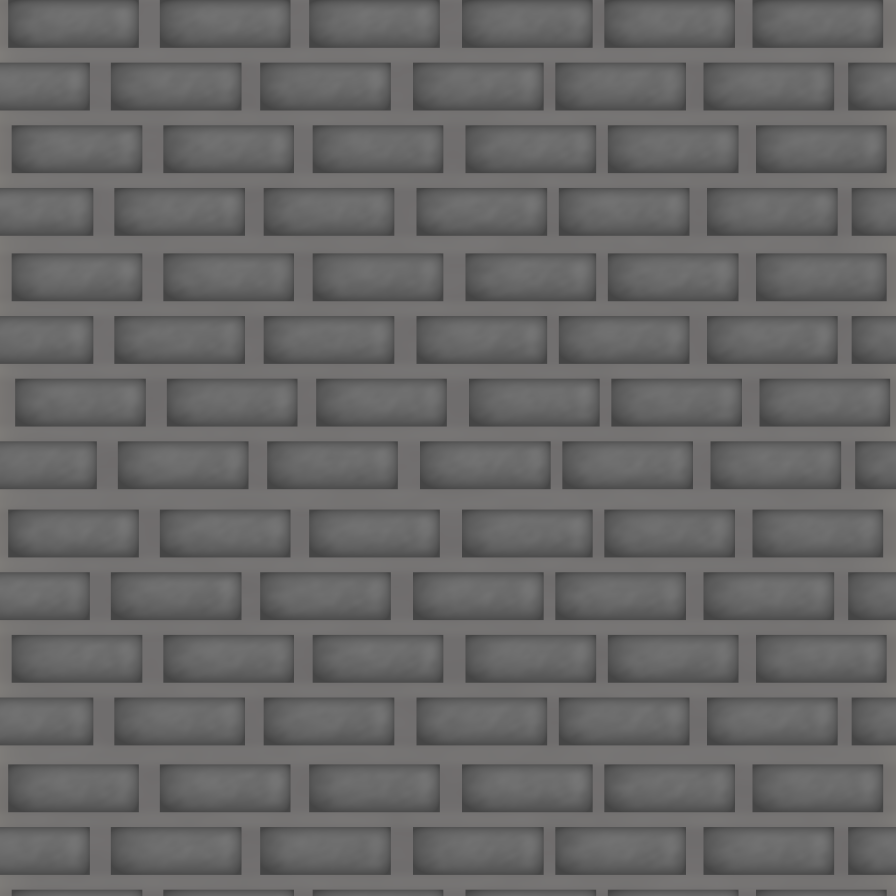
Reproduce this texture procedurally as a Shadertoy shader.

```glsl
// Gray brick wall in running bond: soft shaded bricks set in pale, faintly mottled mortar.

const float GRID = 768.0;               // layout units across the canvas
const vec2  BRICK = vec2(112.0, 41.0);  // brick size
const float ROW_PITCH = 53.7;           // row spacing inside a course
const float COURSE_PITCH = 218.4;       // spacing of four-row courses
const float BED_HALF = 6.0;             // half of the horizontal joint
const float BOND_SHIFT = 42.0;          // offset of every second row
const float DRIFT = 3.0;                // small sideways drift of row pairs
const float COLUMN_START = 7.0;
const float COLUMN_PITCH = 127.0;
const int   COLUMNS = 7;
const float COLUMN_JITTER[COLUMNS] = float[](0.0, 3.0, 4.0, 8.0, 3.0, 3.0, 0.0);

const vec3  MORTAR = vec3(0.462, 0.455, 0.452);
const vec3  JOINT_SHADE = vec3(0.022, 0.024, 0.021);
const vec3  SIDE_GLOW = vec3(0.030, 0.028, 0.018);
const float BRICK_TONE = 0.445;
const vec4  EDGE_DARK = vec4(0.11, 0.11, 0.15, 0.12);   // left, right, bottom, top
const vec4  EDGE_REACH = vec4(11.0, 3.5, 11.0, 4.5);
const float MOTTLE = 0.075;

float hash(vec2 p) {
    vec3 q = fract(vec3(p.xyx) * 0.1031);
    q += dot(q, q.yzx + 33.33);
    return fract((q.x + q.y) * q.z);
}

float noise(vec2 p) {
    vec2 cell = floor(p), f = fract(p);
    f = f * f * (3.0 - 2.0 * f);
    return mix(mix(hash(cell), hash(cell + vec2(1, 0)), f.x),
               mix(hash(cell + vec2(0, 1)), hash(cell + vec2(1, 1)), f.x), f.y);
}

float cloud(vec2 p) {
    return 0.65 * noise(p) + 0.35 * noise(p * 2.1 + 17.0);
}

// Tone of one brick; q runs from its top left corner, downward
float brickTone(vec2 q, vec2 id) {
    vec4 edge = max(vec4(q.x, BRICK.x - q.x, BRICK.y - q.y, q.y), 0.0);
    float tone = BRICK_TONE - dot(EDGE_DARK, exp(-edge / EDGE_REACH));

    // Shared mottling, slightly altered from brick to brick
    vec2 grain = vec2(q.x + 0.5 * q.y, q.y) / vec2(15.0, 12.0);
    float blotch = mix(cloud(grain + 5.0), cloud(grain + id * 9.7 + 40.0), 0.35);
    float inner = smoothstep(0.0, 10.0, min(min(edge.x, edge.y), min(edge.z, edge.w)));
    tone += MOTTLE * inner * (blotch - 0.5);

    // Soft light inside the right end
    float glint = (q.x - 0.89 * BRICK.x) / 7.0;
    return max(tone + 0.022 * inner * exp(-glint * glint), 0.27);
}

void mainImage(out vec4 fragColor, in vec2 fragCoord) {
    vec2 p = fragCoord / iResolution.xy * GRID;
    p.y = GRID - p.y;
    vec2 pixel = GRID / iResolution.xy;

    // Row position: four-row courses, the second one nudged
    float course = floor((p.y + BED_HALF) / COURSE_PITCH);
    float nudged = course == 1.0 ? 1.0 : 0.0;
    float courseY = p.y - course * COURSE_PITCH + 1.2 * nudged;
    float row = clamp(floor((courseY + BED_HALF) / ROW_PITCH), 0.0, 3.0);
    float y = courseY - row * ROW_PITCH;
    float rowShift = DRIFT * (floor(row / 2.0) + nudged) - BOND_SHIFT * mod(row, 2.0);

    // Mortar: paler beds, darker upright joints, light canvas sides
    float joint = smoothstep(-5.0, 5.0, min(y, BRICK.y - y));
    float side = min(p.x, GRID - p.x);
    vec3 color = MORTAR - JOINT_SHADE * joint + SIDE_GLOW * exp(-side / 14.0);
    color += 0.018 * (cloud(p / vec2(34.0, 20.0)) - 0.5);

    // Bricks along the row
    for (int i = 0; i < COLUMNS; i++) {
        float left = COLUMN_START + COLUMN_PITCH * float(i) + COLUMN_JITTER[i] + rowShift;
        vec2 q = vec2(p.x - left, y);
        vec2 cover = clamp(min(q, BRICK - q) / pixel + 0.5, 0.0, 1.0);
        vec2 id = vec2(float(i), course * 4.0 + row);
        color = mix(color, vec3(brickTone(q, id)), cover.x * cover.y);
    }
    fragColor = vec4(color, 1.0);
}
```
